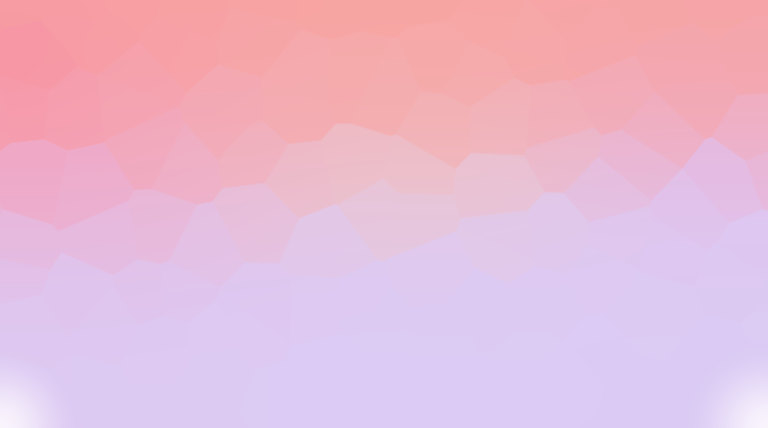
Give the GLSL for this background, as a Shadertoy shader.

```glsl
const float CELL_ROWS = 7.5;      // cells per canvas height
const float CELL_SCATTER = 0.85;  // randomness of the seed positions
const float FACET_FLATNESS = 0.68;
const float HEIGHT_JITTER = 0.035;
const float STOP_SPACING = 0.14;  // depth between two colour stops
const float GLOW_RADIUS = 0.19;
const vec3 ROSE = vec3(0.97, 0.58, 0.645);
const vec3 GLOW = vec3(0.975, 0.955, 0.99);

// Colour stops from the top edge downwards
const int STOPS = 7;
const vec3 LEFT[STOPS] = vec3[](
    vec3(0.970, 0.620, 0.635), vec3(0.968, 0.620, 0.655),
    vec3(0.955, 0.635, 0.710), vec3(0.935, 0.665, 0.785),
    vec3(0.905, 0.720, 0.865), vec3(0.875, 0.770, 0.930),
    vec3(0.865, 0.790, 0.950));
const vec3 CENTRE[STOPS] = vec3[](
    vec3(0.970, 0.648, 0.640), vec3(0.963, 0.665, 0.665),
    vec3(0.950, 0.695, 0.710), vec3(0.920, 0.760, 0.810),
    vec3(0.888, 0.787, 0.905), vec3(0.867, 0.790, 0.950),
    vec3(0.862, 0.797, 0.957));
const vec3 RIGHT[STOPS] = vec3[](
    vec3(0.965, 0.645, 0.655), vec3(0.958, 0.650, 0.680),
    vec3(0.940, 0.680, 0.755), vec3(0.898, 0.730, 0.880),
    vec3(0.870, 0.778, 0.940), vec3(0.862, 0.792, 0.952),
    vec3(0.860, 0.798, 0.957));

vec2 hash2(vec2 p) {
    vec3 q = fract(p.xyx * vec3(0.1031, 0.1030, 0.0973));
    q += dot(q, q.yzx + 33.33);
    return fract((q.xx + q.yz) * q.zy);
}

// Smooth colour field, uv in 0..1
vec3 gradient(vec2 uv) {
    float depth = (1.0 - uv.y) / STOP_SPACING;
    float toCentre = smoothstep(0.06, 0.52, uv.x);
    float toRight = smoothstep(0.58, 0.90, uv.x);
    vec3 colour = vec3(0.0);
    for (int i = 0; i < STOPS; i++) {
        vec3 stop = mix(mix(LEFT[i], CENTRE[i], toCentre), RIGHT[i], toRight);
        colour = mix(colour, stop, i == 0 ? 1.0 : clamp(depth - float(i - 1), 0.0, 1.0));
    }
    float rose = 1.0 - smoothstep(0.0, 1.0, length((uv - vec2(0.0, 0.88)) / vec2(0.19, 0.26)));
    return mix(colour, ROSE, 0.8 * rose);
}

// Colour of one facet: the field pulled towards the cell seed
vec3 facet(vec2 p, vec2 seed, float aspect) {
    vec2 samplePoint = mix(p, seed, FACET_FLATNESS) / CELL_ROWS;
    samplePoint.y += (hash2(seed * 17.0).x - 0.5) * HEIGHT_JITTER;
    return gradient(samplePoint / vec2(aspect, 1.0));
}

void mainImage(out vec4 fragColor, in vec2 fragCoord) {
    float aspect = iResolution.x / iResolution.y;
    vec2 uv = fragCoord / iResolution.xy;
    vec2 p = uv * vec2(aspect, 1.0) * CELL_ROWS;

    // Nearest and second nearest seeds
    vec2 nearest = vec2(0.0), second = vec2(0.0);
    float d1 = 1e5, d2 = 1e5;
    for (int y = -2; y <= 2; y++) {
        for (int x = -2; x <= 2; x++) {
            vec2 cell = floor(p) + vec2(x, y);
            vec2 seed = cell + 0.5 + (hash2(cell + 41.0) - 0.5) * CELL_SCATTER;
            float d = dot(seed - p, seed - p);
            if (d < d1) {
                d2 = d1;
                second = nearest;
                d1 = d;
                nearest = seed;
            } else if (d < d2) {
                d2 = d;
                second = seed;
            }
        }
    }

    // Blend both facets across their shared edge
    float edge = (d2 - d1) / (2.0 * max(length(second - nearest), 1e-4));
    float pixel = CELL_ROWS / iResolution.y;
    float own = 0.5 + 0.5 * smoothstep(0.0, pixel, edge);
    vec3 colour = mix(facet(p, second, aspect), facet(p, nearest, aspect), own);

    // Pale glow in both lower corners
    vec2 corner = vec2(min(uv.x, 1.0 - uv.x) * aspect, uv.y);
    float glow = 1.0 - smoothstep(0.0, GLOW_RADIUS, length(corner));
    colour = mix(colour, GLOW, glow);

    fragColor = vec4(colour, 1.0);
}
```
